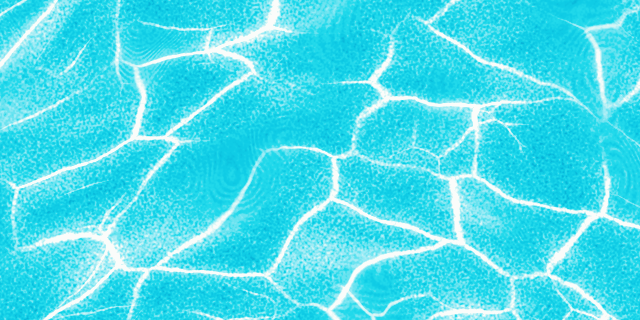
Reproduce this texture procedurally as a Shadertoy shader.

```glsl
vec2 hash22(vec2 p) {
    vec3 a = fract(p.xyx * vec3(0.1031, 0.1030, 0.0973));
    a += dot(a, a.yzx + 33.33);
    return fract((a.xx + a.yz) * a.zy);
}

float cornerSlope(vec2 cell, vec2 corner, vec2 f) {
    return dot(hash22(cell + corner) * 2.0 - 1.0, f - corner);
}

// Gradient noise, roughly -0.9 to 0.9
float gradientNoise(vec2 p) {
    vec2 i = floor(p), f = fract(p);
    vec2 u = f * f * f * (f * (f * 6.0 - 15.0) + 10.0);
    float low = mix(cornerSlope(i, vec2(0, 0), f), cornerSlope(i, vec2(1, 0), f), u.x);
    float high = mix(cornerSlope(i, vec2(0, 1), f), cornerSlope(i, vec2(1, 1), f), u.x);
    return 1.4 * mix(low, high, u.y);
}

vec2 warp(vec2 p, float frequency, float amount) {
    vec2 s = p * frequency;
    return p + amount * vec2(gradientNoise(s + 17.3), gradientNoise(s + 51.7));
}

// Distance to the nearest border between jittered cells
float cellBorder(vec2 p) {
    vec2 i = floor(p), f = fract(p);
    vec2 nearest = vec2(0), nearestCell = vec2(0);
    float best = 8.0;
    for (int y = -1; y <= 1; y++)
    for (int x = -1; x <= 1; x++) {
        vec2 g = vec2(x, y);
        vec2 r = g + hash22(i + g) - f;
        float d = dot(r, r);
        if (d < best) { best = d; nearest = r; nearestCell = g; }
    }
    float border = 8.0;
    for (int y = -2; y <= 2; y++)
    for (int x = -2; x <= 2; x++) {
        vec2 g = nearestCell + vec2(x, y);
        vec2 r = g + hash22(i + g) - f;
        vec2 gap = r - nearest;
        if (dot(gap, gap) > 0.0001)
            border = min(border, dot(0.5 * (nearest + r), normalize(gap)));
    }
    return border;
}

// Bright core plus a soft glow around the cell borders
float caustic(vec2 p, vec2 scale, float width, float glow, float strength) {
    float d = cellBorder(p * scale) / sqrt(scale.x * scale.y);
    float w = width * (0.45 + 0.75 * strength);
    float core = 1.0 - smoothstep(0.25 * w, 1.3 * w, d);
    return strength * (0.55 * core + glow * exp(-d / (3.6 * width)));
}

vec3 waterColor(float light) {
    vec3 c = vec3(0.03, 0.71, 0.85);
    c = mix(c, vec3(0.06, 0.80, 0.90), smoothstep(0.10, 0.27, light));
    c = mix(c, vec3(0.13, 0.85, 0.92), smoothstep(0.27, 0.40, light));
    c = mix(c, vec3(0.41, 0.89, 0.94), smoothstep(0.40, 0.53, light));
    c = mix(c, vec3(0.61, 0.92, 0.96), smoothstep(0.53, 0.67, light));
    c = mix(c, vec3(0.83, 0.96, 0.96), smoothstep(0.67, 0.86, light));
    return mix(c, vec3(0.98, 0.99, 0.98), smoothstep(0.86, 1.05, light));
}

void mainImage(out vec4 fragColor, in vec2 fragCoord) {
    vec2 p = fragCoord / iResolution.y;

    // Flow rises on the left, falls on the right
    vec2 flow = vec2(p.x, p.y - 0.48 * p.x + 0.21 * p.x * p.x);
    vec2 bent = warp(warp(warp(flow, 2.8, 0.09), 8.0, 0.022), 30.0, 0.005);

    // Broad shade, pale washes and glassy patches
    float shade = gradientNoise(bent * vec2(3.0, 5.0) + 4.1)
                + 0.6 * gradientNoise(bent * vec2(8.0, 13.0) + 9.4);
    float wash = smoothstep(0.05, 0.7, gradientNoise(bent * vec2(2.4, 6.5) + 31.2));
    float glassy = smoothstep(-0.05, 0.35, gradientNoise(bent * 2.6 + 23.6));
    float light = 0.34 + 0.16 * shade + 0.20 * wash;

    // Caustic nets
    float mainFade = smoothstep(-0.5, 0.25, gradientNoise(p * 2.7 + 13.8));
    float fineFade = smoothstep(0.0, 0.5, gradientNoise(p * 3.4 + 42.5));
    light += caustic(bent, vec2(2.6, 4.4), 0.0085, 0.34, mainFade);
    light += caustic(warp(bent, 5.0, 0.05) + 7.7, vec2(4.2, 6.4), 0.006, 0.2, 0.7 * fineFade);

    // Curved ripple strands in the glassy patches
    float strands = sin(90.0 * gradientNoise(warp(p, 9.0, 0.02) * 3.4 + 6.3));
    float breakup = 0.5 + gradientNoise(p * 24.0 + 3.3);
    light += 0.10 * strands * breakup * (0.25 + 0.75 * glassy);

    // Sparkling grain, stronger in pale water
    vec2 turned = mat2(0.8, 0.6, -0.6, 0.8) * p;
    float grain = gradientNoise(turned * 117.0) + 0.6 * gradientNoise(turned * 71.0 + 5.9);
    light += grain * mix(0.30, 0.09, glassy) * (0.55 + 0.9 * clamp(light, 0.0, 0.8));

    fragColor = vec4(waterColor(light), 1.0);
}
```
